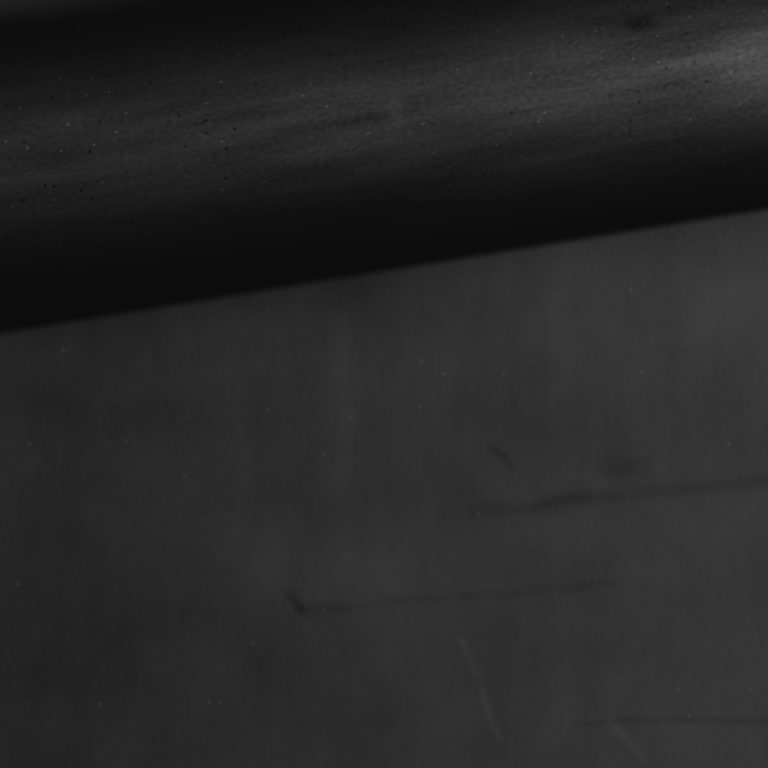
A Shadertoy shader for this texture:

```glsl
const float EDGE_HEIGHT = 0.566;    // lower edge of the roll at the left side
const float EDGE_SLOPE = 0.162;
const float EDGE_BLUR = 0.007;
const float ROLL_DARK = 0.047;
const float SHEEN_OFFSET = 0.232;   // ridge of light, measured above the edge
const float SHEEN_TAPER = 0.036;
const float SHEEN_WIDTH = 0.068;
const float CLOTH_LEFT = 0.152;
const float CLOTH_RIGHT = 0.204;
const float CLOUD_STRENGTH = 0.028;
const float GRAIN_STRENGTH = 0.010;
const int MARK_COUNT = 11;

// Creases and scuffs: both ends of each, then half width and brightness
const vec4 MARK_ENDS[MARK_COUNT] = vec4[](
    vec4(0.62, 0.335, 1.00, 0.375), vec4(0.39, 0.205, 0.80, 0.240),
    vec4(0.75, 0.060, 1.00, 0.062), vec4(0.71, 0.342, 0.76, 0.350),
    vec4(0.79, 0.395, 0.83, 0.392), vec4(0.643, 0.412, 0.660, 0.393),
    vec4(0.378, 0.225, 0.390, 0.206), vec4(0.600, 0.165, 0.650, 0.040),
    vec4(0.795, 0.060, 0.840, 0.012), vec4(0.445, 0.580, 0.450, 0.250),
    vec4(0.720, 0.640, 0.730, 0.500));
const vec2 MARK_STYLE[MARK_COUNT] = vec2[](
    vec2(0.009, -0.026), vec2(0.007, -0.018), vec2(0.005, -0.022),
    vec2(0.016, -0.024), vec2(0.012, -0.022), vec2(0.006, -0.032),
    vec2(0.007, -0.035), vec2(0.005, 0.026), vec2(0.006, 0.024),
    vec2(0.015, 0.013), vec2(0.018, 0.013));

vec2 hash2(vec2 p) {
    vec3 q = fract(p.xyx * vec3(0.1031, 0.1030, 0.0973));
    q += dot(q, q.yzx + 33.33);
    return fract((q.xx + q.yz) * q.zy);
}

float gradientNoise(vec2 p) {
    vec2 cell = floor(p), f = fract(p);
    vec2 w = f * f * f * (f * (f * 6.0 - 15.0) + 10.0);
    vec4 corner;
    for (int i = 0; i < 4; i++) {
        vec2 o = vec2(i & 1, i >> 1);
        corner[i] = dot(hash2(cell + o + 71.0) * 2.0 - 1.0, f - o);
    }
    return mix(mix(corner.x, corner.y, w.x), mix(corner.z, corner.w, w.x), w.y);
}

float fbm(vec2 p) {
    float sum = 0.0, gain = 1.0;
    for (int i = 0; i < 4; i++) {
        sum += gain * gradientNoise(p);
        p = mat2(1.6, 1.2, -1.2, 1.6) * p + 9.7;
        gain *= 0.5;
    }
    return sum;
}

float spot(vec2 p, vec2 center, vec2 size) {
    vec2 d = (p - center) / size;
    return exp(-dot(d, d));
}

float segmentDistance(vec2 p, vec2 a, vec2 b) {
    vec2 along = b - a;
    float t = clamp(dot(p - a, along) / dot(along, along), 0.0, 1.0);
    return length(p - a - along * t);
}

// Sparse dots, at most one in each cell
float specks(vec2 p, float cells, float density) {
    vec2 q = p * cells, id = floor(q);
    vec2 r = hash2(id + 13.0);
    float dist = length(fract(q) - 0.3 - 0.4 * r);
    return smoothstep(0.26, 0.08, dist) * step(hash2(id + 57.0).x, density);
}

float rollShade(vec2 uv, float height) {
    vec2 q = vec2(uv.x, height);
    float ridge = SHEEN_OFFSET - SHEEN_TAPER * uv.x;
    float offset = (height - ridge + 0.012 * fbm(q * vec2(3.0, 9.0))) / SHEEN_WIDTH;
    float sheen = exp(-0.5 * offset * offset);
    float light = sheen * (0.103 + 0.045 * uv.x + 0.060 * uv.x * uv.x);

    // Streaks run with the roll; grain follows its light
    float streaks = fbm(q * vec2(5.0, 38.0));
    float grain = gradientNoise(q * vec2(130.0, 210.0));
    float shade = ROLL_DARK + light * (1.0 + 0.40 * streaks + 0.32 * grain);
    shade += 0.05 * spot(uv, vec2(0.98, 0.925), vec2(0.06, 0.035));
    shade += 0.04 * spot(uv, vec2(0.515, 0.855), vec2(0.014, 0.018));
    shade -= 0.07 * spot(uv, vec2(0.835, 0.968), vec2(0.022, 0.010));
    shade += sheen * (0.09 * specks(q, 95.0, 0.025) - 0.06 * specks(q + 3.0, 80.0, 0.035));

    // Pale sliver behind the roll at the upper left
    float sliver = smoothstep(-0.022, 0.022, uv.y - 0.980 - 0.10 * uv.x);
    return shade + 0.075 * sliver * smoothstep(0.35, 0.0, uv.x);
}

float clothShade(vec2 uv, float height) {
    float shade = mix(CLOTH_LEFT, CLOTH_RIGHT, smoothstep(0.0, 1.05, uv.x));
    shade += 0.024 * spot(uv, vec2(0.98, 0.62), vec2(0.25, 0.13));
    shade += 0.018 * spot(uv, vec2(0.93, 0.27), vec2(0.20, 0.08));
    shade += 0.010 * spot(uv, vec2(0.40, 0.40), vec2(0.24, 0.30));
    shade -= 0.020 * spot(uv, vec2(0.05, 0.14), vec2(0.22, 0.12));
    shade -= 0.015 * spot(uv, vec2(0.24, 0.465), vec2(0.18, 0.035));
    shade += CLOUD_STRENGTH * fbm(uv * vec2(5.0, 6.0) + 4.0);
    shade += 0.012 * fbm(uv * vec2(28.0, 9.0));
    shade += GRAIN_STRENGTH * gradientNoise(uv * 150.0);

    vec2 bent = uv + 0.010 * vec2(gradientNoise(uv * 14.0), gradientNoise(uv * 14.0 + 40.0));
    for (int i = 0; i < MARK_COUNT; i++) {
        float d = segmentDistance(bent, MARK_ENDS[i].xy, MARK_ENDS[i].zw) / MARK_STYLE[i].x;
        shade += MARK_STYLE[i].y * exp(-d * d) * (0.8 + 0.7 * gradientNoise(uv * 32.0));
    }
    shade += 0.035 * specks(uv, 65.0, 0.006);
    return shade - 0.035 * exp(height / 0.028);
}

void mainImage(out vec4 fragColor, in vec2 fragCoord) {
    vec2 uv = fragCoord / iResolution.xy;
    float height = uv.y - EDGE_HEIGHT - EDGE_SLOPE * uv.x;
    float cloth = clothShade(uv, min(height, 0.0));
    float shade = mix(cloth, rollShade(uv, height), smoothstep(-EDGE_BLUR, EDGE_BLUR, height));
    fragColor = vec4(vec3(clamp(shade, 0.0, 1.0)), 1.0);
}
```
